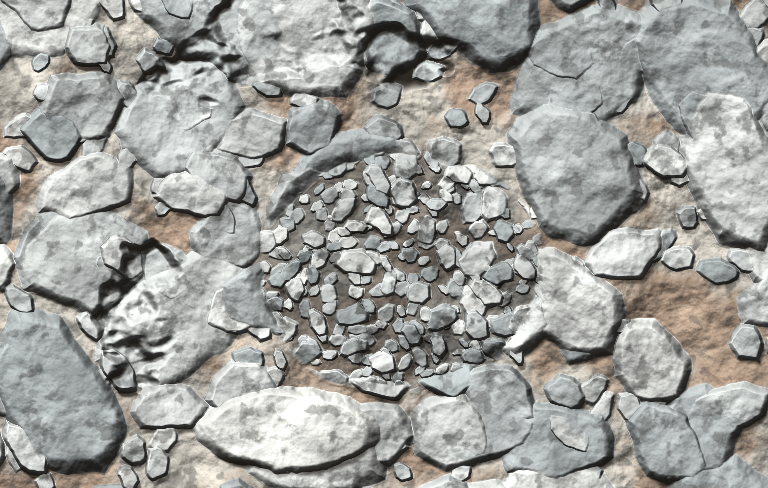
Write a Shadertoy shader that draws this texture.

```glsl
const vec3 BLUE_GREY = vec3(0.60, 0.625, 0.625);
const vec3 PALE_STONE = vec3(0.85, 0.85, 0.83);
const vec3 MORTAR = vec3(0.72, 0.70, 0.66);
const vec3 RUST = vec3(0.63, 0.55, 0.48);
const vec3 CREVICE = vec3(0.10, 0.085, 0.065);
const vec3 LICHEN = vec3(0.30, 0.30, 0.29);
const vec3 LIGHT_DIR = vec3(-0.29, 0.57, 0.77);
const vec2 CLUMP_CENTER = vec2(0.82, 0.45);
const vec2 CLUMP_SIZE = vec2(0.31, 0.25);
const vec2 BOULDER_CENTER = vec2(0.59, 0.12);
const vec2 BOULDER_SIZE = vec2(0.22, 0.10);
const float BIG = 0.27, MEDIUM = 0.14, SMALL = 0.06;
const float CHIP = 0.062, SHARD = 0.032;
const float ROUGHNESS = 0.015;
const float SLOPE_STEP = 0.0028;

vec3 hash3(vec2 p) {
    vec3 q = fract(p.xyx * vec3(0.1031, 0.1030, 0.0973));
    q += dot(q, q.yxz + 33.33);
    return fract((q.xxy + q.yzz) * q.zyx);
}

float noise(vec2 p) {
    vec2 i = floor(p), f = fract(p);
    f = f * f * (3.0 - 2.0 * f);
    float low = mix(hash3(i).x, hash3(i + vec2(1, 0)).x, f.x);
    float high = mix(hash3(i + vec2(0, 1)).x, hash3(i + 1.0).x, f.x);
    return mix(low, high, f.y);
}

float fbm(vec2 p) {
    float sum = 0.0, gain = 0.5;
    for (int i = 0; i < 5; i++) {
        sum += gain * noise(p);
        p = mat2(1.6, 1.2, -1.2, 1.6) * p + 7.3;
        gain *= 0.5;
    }
    return sum;
}

// Cellular scatter of angular stones: x = height, y = tone
vec2 stones(vec2 p, float size, float seed, float share) {
    vec2 grid = p / size, cell = floor(grid), best = vec2(0.0);
    for (int k = 0; k < 9; k++) {
        vec2 id = cell + vec2(k % 3, k / 3) - 1.0;
        vec3 place = hash3(id + seed), form = hash3(id + seed + 57.3);
        if (form.x > share) continue;
        vec2 q = grid - id - 0.15 - 0.7 * place.xy;
        float turn = (place.z - 0.5) * 2.4;
        q = mat2(cos(turn), sin(turn), -sin(turn), cos(turn)) * q;
        q.y *= mix(1.1, 1.8, form.y);
        float facet = 0.0;
        for (int s = 0; s < 6; s++) {
            float a = float(s) * 1.047 + place.x;
            float reach = 0.85 + 0.4 * fract(place.y * 7.0 + float(s) * 0.618);
            facet = max(facet, dot(q, vec2(cos(a), sin(a))) * reach);
        }
        float d = mix(length(q), facet, 0.7) / mix(0.4, 0.74, form.z);
        float lift = 0.55 + 0.45 * place.z + 0.5 * dot(q, form.yz - 0.5);
        float h = lift * (1.0 - smoothstep(0.72, 1.0, d));
        best.y = mix(best.y, fract(form.x * 13.0 + place.x), smoothstep(0.0, 0.06, h - best.x));
        best.x = max(best.x, h);
    }
    return best;
}

// Places one layer of stones over the surface below it
void layStones(inout vec3 top, vec2 stone, float level, float thickness) {
    float h = level + stone.x * thickness;
    float cover = smoothstep(0.0, 0.004, h - top.x) * smoothstep(0.0, 0.12, stone.x);
    top.yz = mix(top.yz, vec2(stone.y, 1.0), cover);
    top.x = mix(top.x, max(top.x, h), smoothstep(0.0, 0.1, stone.x));
}

float clumpMask(vec2 p) {
    return 1.0 - smoothstep(0.85, 1.05, length((p - CLUMP_CENTER) / CLUMP_SIZE));
}

float pitMask(vec2 p) {
    return smoothstep(0.64, 0.72, fbm(p * vec2(3.5, 4.5) + 31.0));
}

vec2 warp(vec2 p) {
    return p + 0.045 * (vec2(fbm(p * 9.0), fbm(p * 9.0 + 19.0)) - 0.48);
}

// x = height, y = stone tone, z = stone cover
vec3 surface(vec2 p) {
    vec2 w = warp(p);
    float clump = clumpMask(w), open = 1.0 - clump;
    float base = 0.07 * fbm(w * 5.0) - 0.05 * pitMask(w) * open;
    vec3 top = vec3(base, 0.4, 0.0);
    vec2 mask = vec2(open, 1.0);
    layStones(top, stones(w, BIG, 3.0, 0.85) * mask, base * 0.8, 0.042);
    layStones(top, stones(w, MEDIUM, 41.0, 0.6) * mask, base * 0.9, 0.036);
    layStones(top, stones(w, SMALL, 83.0, 0.4) * mask, base, 0.02);
    mask.x = clump;
    layStones(top, stones(w, SHARD, 127.0, 0.9) * mask, base, 0.013);
    layStones(top, stones(w, CHIP, 163.0, 0.75) * mask, base, 0.022);
    float boulder = length((w - BOULDER_CENTER) / BOULDER_SIZE);
    layStones(top, vec2(1.0 - smoothstep(0.7, 1.0, boulder), 1.15), base * 0.6, 0.06);
    top.x += ROUGHNESS * mix(1.1, 0.75, top.z) * fbm(p * 24.0);
    return top;
}

void mainImage(out vec4 fragColor, in vec2 fragCoord) {
    vec2 p = fragCoord / iResolution.y;
    vec3 top = surface(p);

    // Relief light and shadow cast from above
    float dx = surface(p + vec2(SLOPE_STEP, 0.0)).x - top.x;
    float dy = surface(p + vec2(0.0, SLOPE_STEP)).x - top.x;
    vec3 normal = normalize(vec3(-dx, -dy, SLOPE_STEP));
    float light = max(dot(normal, LIGHT_DIR), 0.0) / LIGHT_DIR.z;
    float shadow = smoothstep(0.003, 0.028, surface(p + vec2(-0.005, 0.014)).x - top.x);

    // Stone, mortar and stains
    vec2 w = warp(p);
    float clump = clumpMask(w);
    vec3 stone = mix(BLUE_GREY, PALE_STONE, top.y * 0.85);
    vec3 ground = mix(MORTAR, RUST, smoothstep(0.42, 0.62, fbm(p * 6.0 + 5.0)));
    ground = mix(ground, LICHEN, clump * 0.55);
    vec3 color = mix(ground, stone, top.z);
    color *= 0.8 + 0.45 * fbm(p * 14.0 + 50.0);
    float specks = smoothstep(0.56, 0.70, fbm(p * 38.0 + 11.0));
    color = mix(color, LICHEN, specks * mix(0.4, 0.7, clump));

    color *= 0.22 + 0.82 * light;
    float dark = max(0.72 * shadow, 0.85 * pitMask(w) * (1.0 - clump) * (1.0 - top.z));
    fragColor = vec4(clamp(mix(color, CREVICE, dark), 0.0, 1.0), 1.0);
}
```
